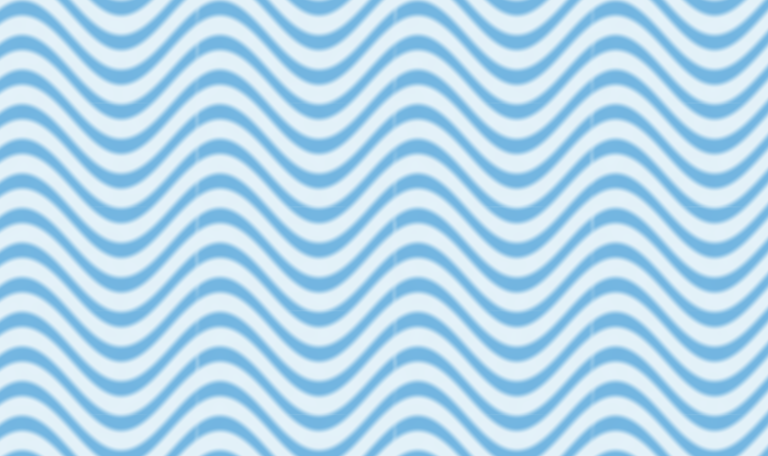
Write a WebGL 1 fragment shader that draws this pattern.

```glsl
precision highp float;

// Stacked soft blue cosine waves on pale ice blue, all in units of canvas height.
// Each band is a vertically shifted copy of one curve; slope-corrected distance
// keeps the blur even. Faint tile seams and noise give a slightly worn print.

uniform vec2 u_resolution;

const float TAU = 6.2831853;
const vec3 PALE = vec3(0.888, 0.945, 0.974);
const vec3 BLUE = vec3(0.452, 0.712, 0.882);

const float WAVE_LENGTH = 0.4338;
const float BAND_PITCH = 0.0759;
const float AMPLITUDE = 0.0759;
const vec2 CREST = vec2(0.0487, 0.603);  // top of one blue band's centre line
const float HALF_WIDTH = 0.217;          // share of the pitch, at crest and trough
const float FLANK_THINNING = 0.018;      // lost from the half width on steep parts
const float EDGE_BLUR = 0.0083;

const vec2 TILE = vec2(WAVE_LENGTH, 3.0 * BAND_PITCH);
const vec2 SEAM = vec2(-0.002, 0.774);
const float SEAM_WEAR = 0.30;
const float HAIRLINE_WEAR = 0.13;

float hash(vec2 p) {
  vec3 q = fract(vec3(p.xyx) * 0.1031);
  q += dot(q, q.yzx + 33.33);
  return fract((q.x + q.y) * q.z);
}

float cornerSlope(vec2 cell, vec2 offset) {
  float angle = TAU * hash(cell);
  return dot(vec2(cos(angle), sin(angle)), offset);
}

float gradientNoise(vec2 p) {
  vec2 i = floor(p);
  vec2 f = p - i;
  vec2 w = f * f * f * (f * (f * 6.0 - 15.0) + 10.0);
  vec2 e = vec2(1.0, 0.0);
  float low = mix(cornerSlope(i, f), cornerSlope(i + e.xy, f - e.xy), w.x);
  float high = mix(cornerSlope(i + e.yx, f - e.yx), cornerSlope(i + e.xx, f - e.xx), w.x);
  return mix(low, high, w.y);
}

// Signed distance to the nearest point of a repeating value.
float nearest(float value, float period) {
  return (fract(value / period + 0.5) - 0.5) * period;
}

// Coverage of the blue bands, 0 to 1.
float waveBands(vec2 p, float pixel) {
  float phase = TAU * (p.x - CREST.x) / WAVE_LENGTH;
  float curve = CREST.y + AMPLITUDE * (cos(phase) - 1.0);
  float slope = AMPLITUDE * TAU / WAVE_LENGTH * sin(phase);
  float steep = sin(phase) * sin(phase);
  float halfWidth = BAND_PITCH * (HALF_WIDTH - FLANK_THINNING * steep);
  float dist = abs(nearest(p.y - curve, BAND_PITCH)) - halfWidth;
  dist /= sqrt(1.0 + slope * slope);
  float blur = max(EDGE_BLUR, pixel);
  return 1.0 - smoothstep(-blur, blur, dist);
}

// Faded vertical joins and short, irregular horizontal hairlines.
float seamWear(vec2 p, float pixel) {
  vec2 q = p - SEAM;
  float wobble = 0.003 * gradientNoise(p * vec2(5.0, 22.0));
  float across = nearest(q.x + wobble, TILE.x);
  float patchy = clamp(0.6 + gradientNoise(p * vec2(4.0, 18.0)), 0.0, 1.0);
  float join = SEAM_WEAR * patchy * (1.0 - smoothstep(0.0, 0.009, abs(across)));
  join *= step(0.5, floor(q.x / TILE.x + 0.5));

  vec2 cell = floor(vec2(q.x / TILE.x, q.y / TILE.y + 0.5));
  float along = q.x - (cell.x + 0.60) * TILE.x;
  float reach = 1.0 - smoothstep(0.035, 0.085, abs(along));
  float line = 1.0 - smoothstep(0.0, max(0.003, pixel), abs(nearest(q.y, TILE.y)));
  float hairline = HAIRLINE_WEAR * hash(cell + 7.0) * reach * line;
  return max(join, hairline);
}

void main() {
  float pixel = 1.0 / u_resolution.y;
  vec2 p = gl_FragCoord.xy * pixel;
  float ink = waveBands(p, pixel) * (1.0 - seamWear(p, pixel));
  vec3 colour = mix(PALE, BLUE, ink);
  colour += 0.006 * gradientNoise(p * 28.0);
  gl_FragColor = vec4(colour, 1.0);
}
```
